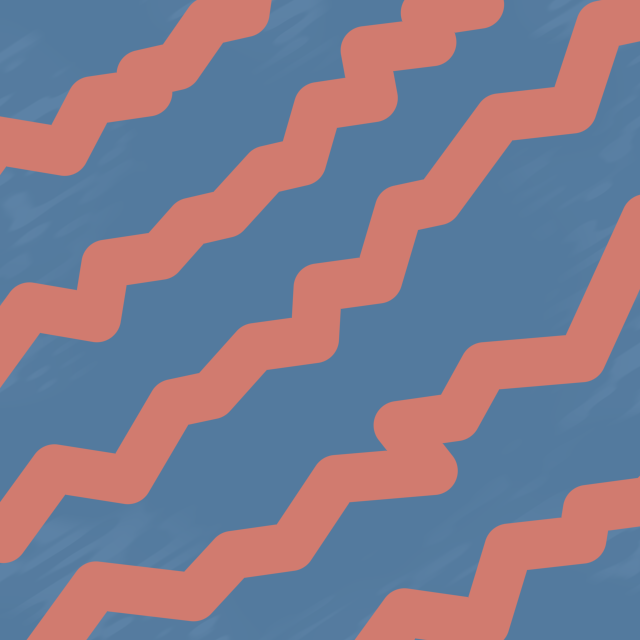
Give the GLSL for this pattern, as a WebGL 1 fragment shader.

```glsl
precision highp float;
// Five coral stepped ribbons climbing across a lightly brushed blue ground.

uniform vec2 u_resolution;

const float PI = 3.14159265;
const float HALF_WIDTH = 0.0378;
const int MAX_STEPS = 6;
const vec3 BLUE = vec3(0.325, 0.478, 0.618);
const vec3 PALE_BLUE = vec3(0.375, 0.52, 0.66);
const vec3 CORAL = vec3(0.818, 0.482, 0.435);

float hash(vec2 cell) {
  vec3 q = fract(vec3(cell.xyx) * 0.1031);
  q += dot(q, q.yzx + 33.33);
  return fract((q.x + q.y) * q.z);
}

float valueNoise(vec2 p) {
  vec2 cell = floor(p);
  vec2 f = fract(p);
  f = f * f * (3.0 - 2.0 * f);
  float low = mix(hash(cell), hash(cell + vec2(1.0, 0.0)), f.x);
  float high = mix(hash(cell + vec2(0.0, 1.0)), hash(cell + 1.0), f.x);
  return mix(low, high, f.y);
}

float segmentDistance(vec2 p, vec2 a, vec2 b) {
  vec2 ab = b - a;
  float t = clamp(dot(p - a, ab) / dot(ab, ab), 0.0, 1.0);
  return length(p - a - ab * t);
}

// Distance to a staircase whose steps sway in three harmonics.
// tread: mean length, variation, phase advance per step.
float ribbonDistance(vec2 p, float steps, vec2 start, vec2 end,
                     vec2 sway1, vec2 sway2, vec2 sway3, vec3 tread) {
  vec2 previous = start - vec2(0.08, 0.11);
  float d = 10.0;
  for (int i = 0; i <= MAX_STEPS; i++) {
    float k = float(i);
    if (k > steps) break;
    float t = k / steps;
    vec2 corner = mix(start, end, t) + sway1 * sin(PI * t)
                + sway2 * sin(2.0 * PI * t) + sway3 * sin(3.0 * PI * t);
    float run = tread.x * (1.0 + tread.y * cos(tread.z * k));
    float rise = mix(-0.018, 0.013, min(k, 1.0));
    vec2 landing = corner + vec2(run, rise);
    d = min(d, segmentDistance(p, previous, corner));
    d = min(d, segmentDistance(p, corner, landing));
    previous = landing;
  }
  return d;
}

// Distance to the nearest ribbon, from upper left to lower right.
float allRibbons(vec2 p) {
  float d = ribbonDistance(p, 4.0, vec2(-0.007, 0.781), vec2(0.391, 1.033),
    vec2(0.044, -0.013), vec2(0.008, 0.001), vec2(0.016, 0.010),
    vec3(0.080, 0.35, 1.26));
  d = min(d, ribbonDistance(p, 6.0, vec2(0.046, 0.521), vec2(0.664, 0.980),
    vec2(0.049, -0.008), vec2(0.004, -0.016), vec2(-0.012, 0.008),
    vec3(0.078, 0.35, 1.26)));
  d = min(d, ribbonDistance(p, 6.0, vec2(0.085, 0.268), vec2(0.938, 0.961),
    vec2(-0.001, -0.057), vec2(0.034, 0.009), vec2(0.014, 0.007),
    vec3(0.085, 0.35, 2.51)));
  d = min(d, ribbonDistance(p, 5.0, vec2(0.150, 0.085), vec2(1.009, 0.659),
    vec2(-0.014, -0.103), vec2(0.064, 0.026), vec2(-0.012, -0.033),
    vec3(0.122, 0.25, PI)));
  return min(d, ribbonDistance(p, 3.0, vec2(0.632, 0.043), vec2(1.042, 0.245),
    vec2(0.022, 0.035), vec2(0.008, 0.004), vec2(0.0),
    vec3(0.110, 0.15, 1.26)));
}

// Faint slanted brush marks, only away from the centre.
float brushMarks(vec2 p) {
  vec2 along = vec2(0.84, 0.54);
  vec2 q = vec2(dot(p, along), dot(p, vec2(-along.y, along.x)));
  float streaks = smoothstep(0.5, 0.75, valueNoise(q * vec2(18.0, 85.0)));
  float patches = smoothstep(0.45, 0.7, valueNoise(p * 7.0 + 3.0));
  float border = smoothstep(0.32, 0.5, length(p - 0.5));
  return border * patches * (0.15 + 0.6 * streaks);
}

void main() {
  vec2 p = gl_FragCoord.xy / u_resolution;
  float blur = 0.75 / min(u_resolution.x, u_resolution.y);
  float edge = allRibbons(p) - HALF_WIDTH;
  vec3 ground = mix(BLUE, PALE_BLUE, brushMarks(p));
  vec3 color = mix(CORAL, ground, smoothstep(-blur, blur, edge));
  gl_FragColor = vec4(color, 1.0);
}
```
